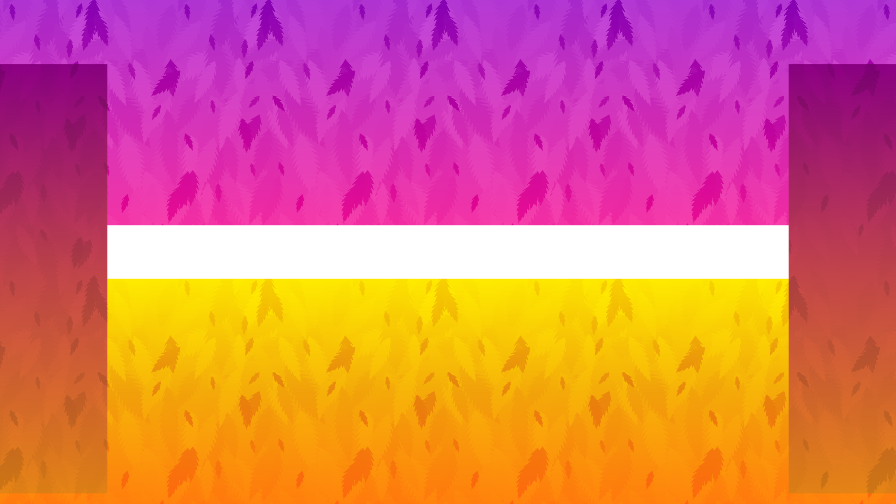
Give the GLSL for this background, as a WebGL 1 fragment shader.

```glsl
precision highp float;
// Backdrop of feathery brush strokes: a violet-pink wall above a yellow-orange one,
// parted by a white band and flanked by two translucent-looking side panels.
// Strokes are serrated leaves scattered on wrapping grids, so the texture tiles.

uniform vec2 u_resolution;

const vec2 TILE = vec2(0.347, 0.5486);   // repeat size, in canvas heights

vec3 hash3(vec3 p) {
  p = fract(p * vec3(0.1031, 0.1030, 0.0973));
  p += dot(p, p.yxz + 33.33);
  return fract((p.xxy + p.yxx) * p.zyx);
}

// Coverage of a pointed leaf with barbed edges; size holds half width and half length
float leaf(vec2 p, vec2 size, float angle, float aa) {
  float c = cos(angle), s = sin(angle);
  vec2 q = vec2(c * p.x - s * p.y, s * p.x + c * p.y);
  float t = q.y / size.y;
  float taper = (1.0 - t * t) * (1.0 - 0.35 * t);
  float barb = fract((q.y - 0.6 * abs(q.x)) * 95.0 + angle * 7.0);
  float d = abs(q.x) - size.x * taper * (0.65 + 0.5 * barb);
  return smoothstep(aa, -aa, d) * step(abs(t), 1.0);
}

// Paints one leaf per kept grid cell over a tone; checker = 1 uses alternate cells only
float scatter(float tone, vec2 p, vec2 grid, vec2 size, vec2 range,
              float keep, float checker, float seed, float aa) {
  vec2 cellSize = TILE / grid;
  vec2 base = floor(p / cellSize);
  for (int j = -1; j <= 1; j++) {
    for (int i = -1; i <= 1; i++) {
      vec2 cell = base + vec2(float(i), float(j));
      vec2 id = mod(cell, grid);
      vec3 h = hash3(vec3(id + 1.7, seed));
      vec3 k = hash3(vec3(id + 9.3, seed + 5.1));
      if (h.z > keep || mod(id.x + id.y, 2.0) * checker > 0.5) continue;
      vec2 center = (cell + 0.5 + 0.45 * (h.xy - 0.5)) * cellSize;
      // Strokes stand upright, except for a swept row in each tile
      float row = (id.y + 0.5) / grid.y - 0.27;
      float lean = mix(0.5, 1.2, exp(-row * row * 70.0));
      float angle = (k.x * 2.0 - 1.0) * lean;
      float cover = leaf(p - center, size * (0.75 + 0.4 * k.y), angle, aa);
      tone = mix(tone, mix(range.x, range.y, k.z), cover);
    }
  }
  return tone;
}

// Full stroke texture: 0 is the light wall colour, 1 the darkest accent
float strokes(vec2 p, float aa) {
  float tone = 0.2;
  vec2 soft = vec2(0.0, 0.42);
  tone = scatter(tone, p, vec2(6.0, 6.0), vec2(0.023, 0.064), soft, 1.0, 0.0, 1.0, aa);
  tone = scatter(tone, p + 0.027, vec2(6.0, 7.0), vec2(0.017, 0.056), soft, 0.8, 0.0, 2.0, aa);
  // Small flecks, then staggered clusters of dark leaves
  vec2 dark = vec2(0.75, 1.0);
  tone = scatter(tone, p, vec2(6.0, 9.0), vec2(0.006, 0.018), dark, 0.28, 0.0, 3.0, aa);
  vec2 q = p - vec2(0.25 * TILE.x, 0.0);
  for (int n = 0; n < 3; n++) {
    tone = scatter(tone, q, vec2(2.0, 5.0), vec2(0.013, 0.036), dark, 0.9, 1.0,
                   4.0 + float(n) * 3.0, aa);
  }
  return tone;
}

vec3 ramp(vec3 a, vec3 b, vec3 c, float t) {
  return mix(mix(a, b, clamp(t * 2.0, 0.0, 1.0)), c, clamp(t * 2.0 - 1.0, 0.0, 1.0));
}

float within(float x, float lo, float hi, float aa) {
  return smoothstep(lo - aa, lo + aa, x) * smoothstep(hi + aa, hi - aa, x);
}

vec3 violetWall(float t, float tone) {
  vec3 light = mix(vec3(0.74, 0.27, 0.86), vec3(0.97, 0.25, 0.67), t);
  vec3 dark = mix(vec3(0.52, 0.0, 0.70), vec3(0.90, 0.0, 0.55), t);
  return mix(light, dark, tone);
}

vec3 yellowWall(float t, float tone) {
  vec3 light = ramp(vec3(1.0, 0.94, 0.0), vec3(0.97, 0.71, 0.03), vec3(1.0, 0.52, 0.05), t);
  vec3 dark = ramp(vec3(0.97, 0.82, 0.0), vec3(0.90, 0.50, 0.05), vec3(1.0, 0.38, 0.05), t);
  return mix(light, dark, tone);
}

vec3 sidePanel(float t, float tone) {
  vec3 tint = ramp(vec3(0.53, 0.0, 0.50), vec3(0.75, 0.27, 0.28), vec3(0.87, 0.50, 0.08), t);
  return tint * mix(1.04, 0.90, tone);
}

void main() {
  vec2 uv = gl_FragCoord.xy / u_resolution;
  float down = 1.0 - uv.y;               // measured from the top edge
  vec2 aa = 0.5 / u_resolution;
  float tone = strokes(vec2(uv.x * 16.0 / 9.0, down), aa.y * 1.4);

  // Two walls meeting behind the white band
  vec3 upper = violetWall(clamp(down / 0.447, 0.0, 1.0), tone);
  vec3 lower = yellowWall(clamp((down - 0.553) / 0.447, 0.0, 1.0), tone);
  vec3 color = mix(upper, lower, smoothstep(0.5 - aa.y, 0.5 + aa.y, down));
  color = mix(color, vec3(1.0), within(down, 0.447, 0.553, aa.y));

  // Mirrored side panels
  float side = smoothstep(0.3802 - aa.x, 0.3802 + aa.x, abs(uv.x - 0.5));
  float panel = side * within(down, 0.1273, 0.979, aa.y);
  color = mix(color, sidePanel((down - 0.1273) / 0.852, tone), panel);

  gl_FragColor = vec4(color, 1.0);
}
```
